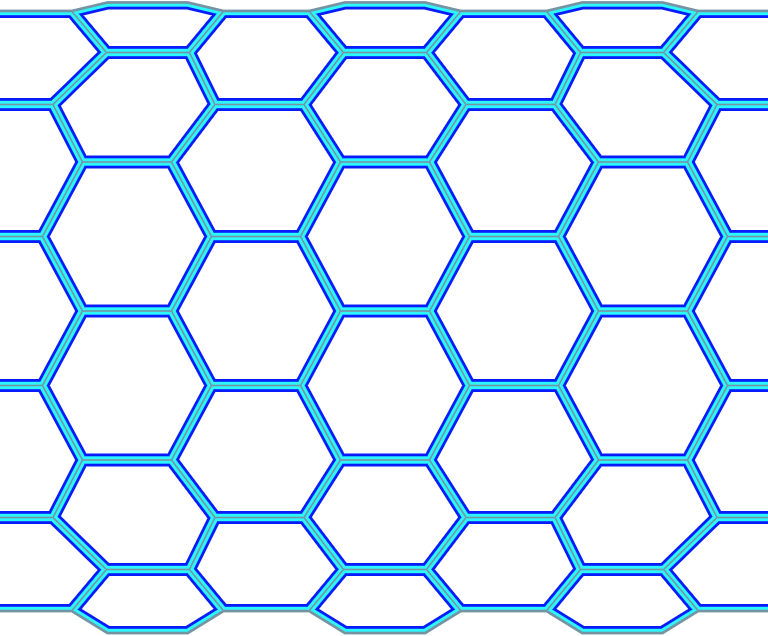
Give the GLSL for this pattern, as a Shadertoy shader.

```glsl
// Draws a hexagonal wire net wrapped round a barrel, with layered blue and cyan strokes.

const vec3 PAPER = vec3(1.0);
const vec3 BLUE  = vec3(0.03, 0.11, 0.98);
const vec3 CYAN  = vec3(0.17, 0.97, 0.99);
const vec3 GREY  = vec3(0.46, 0.58, 0.64);

// Lengths are in units where the canvas is 636 high.
const float CANVAS_HEIGHT = 636.0;
const vec2  NET_CENTRE = vec2(1.0, 7.0);
const float COLUMN_STEP = 129.0;
const float TOP_Y = 308.0;
const int   LAST_ROW = 6;

// Per row away from the equator: height, column squeeze, half length of flat edges.
const float ROW_Y[7]    = float[7](0.0, 74.5, 149.0, 206.5, 258.5, 299.5, 321.5);
const float ROW_SCALE[7] = float[7](1.0, 1.0, 1.0, 0.973, 0.919, 0.92, 0.92);
const float ROW_HALF[7] = float[7](44.5, 44.5, 44.5, 44.5, 41.5, 43.0, 40.0);

// Stroke radii measured from the middle of an edge.
const float CORE_RADIUS = 0.8;
const float CYAN_RADIUS = 3.7;
const float BLUE_RADIUS = 6.5;
const float RIM_RADIUS  = 1.9;

float segmentDistance(vec2 p, vec2 a, vec2 b) {
    vec2 ab = b - a;
    vec2 ap = p - a;
    return length(ap - ab * clamp(dot(ap, ab) / dot(ab, ab), 0.0, 1.0));
}

float rowHeight(int row) {
    return row == LAST_ROW ? TOP_Y : sign(float(row)) * ROW_Y[abs(row)];
}

// End of the flat edge at a row and column; side is -1 for left, 1 for right.
vec2 node(int row, int column, float side) {
    int k = abs(row);
    float x = float(column) * COLUMN_STEP * ROW_SCALE[k] + side * ROW_HALF[k];
    return vec2(x, rowHeight(row));
}

// Distance to the nearest edge of the net.
float netDistance(vec2 p) {
    float d = 1e4;
    for (int row = -LAST_ROW; row <= LAST_ROW; row++) {
        for (int column = -2 - (row & 1); column <= 3; column += 2) {
            vec2 left = node(row, column, -1.0);
            vec2 right = node(row, column, 1.0);
            d = min(d, segmentDistance(p, left, right));
            if (row < LAST_ROW) {
                d = min(d, segmentDistance(p, left, node(row + 1, column - 1, 1.0)));
                d = min(d, segmentDistance(p, right, node(row + 1, column + 1, -1.0)));
            }
        }
    }
    return d;
}

// Height of the zigzag rim above or below x.
float rimHeight(float x, int lastRow) {
    float spacing = COLUMN_STEP * ROW_SCALE[LAST_ROW];
    float fromOddColumn = abs(mod(x, 2.0 * spacing) - spacing);
    float slopeRun = spacing - ROW_HALF[5] - ROW_HALF[6];
    float t = clamp((fromOddColumn - ROW_HALF[5]) / slopeRun, 0.0, 1.0);
    int innerRow = lastRow > 0 ? lastRow - 1 : lastRow + 1;
    return mix(rowHeight(innerRow), rowHeight(lastRow), t);
}

// Smooth cover of a stroke of the given radius.
float cover(float d, float radius, float pixel) {
    return clamp((radius - d) / pixel + 0.5, 0.0, 1.0);
}

vec3 strokeColour(float d, float pixel) {
    vec3 colour = mix(PAPER, BLUE, cover(d, BLUE_RADIUS, pixel));
    colour = mix(colour, CYAN, cover(d, CYAN_RADIUS, pixel));
    return mix(colour, GREY, cover(d, CORE_RADIUS, pixel));
}

void mainImage(out vec4 fragColor, in vec2 fragCoord) {
    float pixel = CANVAS_HEIGHT / iResolution.y;
    vec2 p = (fragCoord - 0.5 * iResolution.xy) * pixel - NET_CENTRE;
    float d = netDistance(p);

    // Outside the rim only the grey outline remains.
    bool outside = p.y > rimHeight(p.x, LAST_ROW) || p.y < rimHeight(p.x, -LAST_ROW);
    vec3 rim = mix(PAPER, GREY, cover(d, RIM_RADIUS, pixel));
    fragColor = vec4(outside ? rim : strokeColour(d, pixel), 1.0);
}
```
